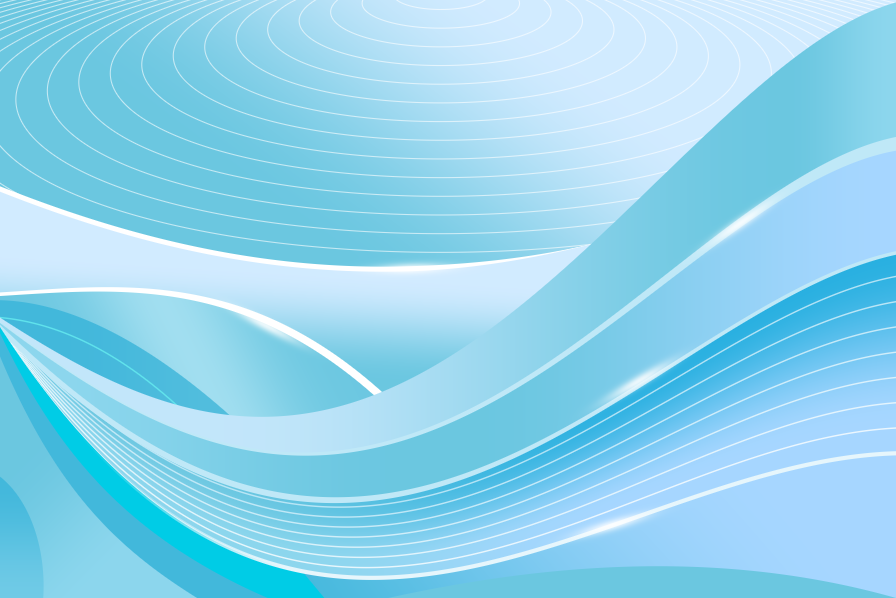
This background is drawn by a WebGL 2 fragment shader. Its source:

```glsl
#version 300 es
precision highp float;
// Flowing blue ribbons under a ringed dish, with pale rims and soft glints.
// Each edge is a quartic through five evenly spaced heights; layers are
// painted back to front and smoothed by the gradient of their distance.
uniform vec2 u_resolution;
out vec4 outColor;

const float ASPECT = 1.5;
const vec3 TEAL = vec3(0.42, 0.78, 0.88);
const vec3 SKY = vec3(0.55, 0.84, 0.93);
const vec3 PALE = vec3(0.82, 0.92, 1.0);
const vec3 PERIWINKLE = vec3(0.65, 0.84, 1.0);
const vec3 DEEP = vec3(0.16, 0.69, 0.88);
const vec3 LEAF = vec3(0.26, 0.72, 0.86);
const vec3 CYAN = vec3(0.0, 0.80, 0.90);
const vec3 RIM = vec3(0.75, 0.91, 0.97);
const vec3 WHITE = vec3(1.0);
const vec2 RING_TOP = vec2(0.738, 1.031);
const vec2 RING_STEP = vec2(0.0527, 0.0166);
const float RING_DRIFT = 0.882;    // downward drift of the rings' centres
const float STRAND_COUNT = 8.0;
const vec2 GLINT_SIZE = vec2(0.062, 0.009);
// Glints: centre and tilt
const vec3 GLINTS[5] = vec3[5](
    vec3(0.690, 0.551, 0.03), vec3(0.445, 0.456, -0.48),
    vec3(1.240, 0.627, 0.60), vec3(1.070, 0.363, 0.53),
    vec3(1.025, 0.122, 0.28));

// Quartic through heights at t = 0, 1/4, 1/2, 3/4, 1 (forward differences)
float curve(float t, float a, float b, float c, float d, float e) {
    t *= 4.0;
    float k2 = t * (t - 1.0) / 2.0;
    float k3 = k2 * (t - 2.0) / 3.0;
    float k4 = k3 * (t - 3.0) / 4.0;
    return a + t * (b - a) + k2 * (c - 2.0 * b + a)
        + k3 * (d - 3.0 * c + 3.0 * b - a)
        + k4 * (e - 4.0 * d + 6.0 * c - 4.0 * b + a);
}

// Length of the gradient of a field, per canvas height
float slope(float field) {
    return max(length(vec2(dFdx(field), dFdy(field))) * u_resolution.y, 1e-4);
}

float fill(float dist) {
    return clamp(0.5 + dist * u_resolution.y, 0.0, 1.0);
}

float below(float field) { return fill(field / slope(field)); }

float stroke(float field, float halfWidth) {
    return fill(halfWidth - abs(field) / slope(field));
}

// Lines wherever the field is a whole number
float contours(float field, float halfWidth) {
    return fill(halfWidth - abs(fract(field + 0.5) - 0.5) / slope(field));
}

float glint(vec2 p, vec3 g) {
    vec2 axis = vec2(cos(g.z), sin(g.z));
    vec2 d = p - g.xy;
    vec2 q = vec2(dot(d, axis), dot(d, vec2(-axis.y, axis.x))) / GLINT_SIZE;
    return exp(-dot(q, q));
}

void main() {
    vec2 uv = gl_FragCoord.xy / u_resolution;
    vec2 p = uv * vec2(ASPECT, 1.0);
    float u = uv.x, y = uv.y;

    // Signed heights of the edges above this point
    float dish = curve(u, 0.684, 0.574, 0.554, 0.629, 0.785) - y;
    float arc = curve(u * 2.0, 0.508, 0.516, 0.490, 0.398, 0.219) - y;
    float leaf = curve(u * 2.0, 0.498, 0.445, 0.314, 0.121, -0.133) - y;
    float vein = curve(u * 2.0, 0.469, 0.404, 0.242, -0.018, -0.375) - y;
    float upper = curve(u, 0.469, 0.307, 0.402, 0.721, 0.996) - y;
    float middle = curve(u, 0.463, 0.260, 0.299, 0.549, 0.771) - y;
    float lower = curve(u, 0.457, 0.201, 0.199, 0.393, 0.580) - y;
    float hem = curve(u, 0.453, 0.088, 0.045, 0.156, 0.242) - y;
    float cyanEdge = curve(u * 3.0, 0.443, 0.238, 0.115, 0.035, -0.020) - y;
    float wedge = curve(u * 3.0, 0.404, 0.180, 0.055, -0.027, -0.094) - y;
    float hill = curve(u, -0.211, -0.074, 0.020, 0.053, 0.0) - y;

    // Hollow behind the ribbons, with the arched leaf
    vec3 col = mix(TEAL, PALE, smoothstep(0.40, 0.575, y + 0.06 * p.x));
    vec3 arched = mix(TEAL, vec3(0.63, 0.87, 0.94),
        exp(-pow((p.x + 0.5 * y - 0.52) / 0.13, 2.0)));
    col = mix(col, arched, below(arc));
    col = mix(col, mix(LEAF, TEAL, 0.4 * smoothstep(0.1, 0.4, p.x)), below(leaf));
    col = mix(col, vec3(0.40, 0.93, 0.94), 0.8 * stroke(vein, 0.0012));
    col = mix(col, WHITE, stroke(arc, mix(0.003, 0.0065, smoothstep(0.0, 0.6, p.x))));

    // Dish with drifting elliptical rings
    vec3 dishColor = mix(TEAL, PALE,
        smoothstep(0.0, 0.50, dot(p, vec2(0.6, 0.8)) - 0.8));
    vec2 r = (p - RING_TOP) / RING_STEP * vec2(1.0, -1.0);
    float squash = 1.0 - RING_DRIFT * RING_DRIFT;
    float ring = (sqrt(r.y * r.y + squash * r.x * r.x) - RING_DRIFT * r.y) / squash;
    dishColor = mix(dishColor, WHITE, 0.6 * contours(ring + 0.5, 0.0009));
    col = mix(col, dishColor, 1.0 - below(dish));
    col = mix(col, WHITE, stroke(dish, 0.0042 * (1.0 - smoothstep(0.68, 1.03, p.x))));

    // Two broad ribbons with pale rims
    vec3 first = mix(vec3(0.76, 0.90, 0.98), TEAL, smoothstep(0.25, 0.88, u));
    first = mix(first, SKY, smoothstep(0.88, 1.0, u));
    vec3 second = mix(SKY, TEAL, smoothstep(0.05, 0.45, u));
    second = mix(second, PERIWINKLE, smoothstep(0.53, 1.0, u));
    col = mix(col, first, below(upper));
    col = mix(col, RIM, below(middle));
    col = mix(col, second, below(middle - mix(0.003, 0.023, u * u)));
    col = mix(col, RIM, below(lower));

    // Stranded ribbon
    float across = (lower - y * 0.0) / max(lower - hem, 0.004);
    vec3 strands = mix(mix(TEAL, DEEP, smoothstep(0.2, 0.75, u)),
        mix(SKY, PERIWINKLE, smoothstep(0.3, 0.7, u)), smoothstep(0.0, 0.85, across));
    strands = mix(strands, mix(RIM, WHITE, across),
        0.85 * contours(across * STRAND_COUNT, 0.0012));
    col = mix(col, strands, below(lower - mix(0.012, 0.006, u)));

    // Floor: cyan sweep, wedge and disc at the left, hill at the right
    vec3 ground = mix(CYAN, LEAF, below(cyanEdge));
    ground = mix(ground, mix(TEAL, SKY, smoothstep(0.0, 0.35, p.x + 0.2 - y)), below(wedge));
    float disc = 1.0 - length((p - vec2(-0.06, 0.02)) / vec2(0.133, 0.205));
    ground = mix(ground, mix(LEAF, SKY, 0.6 * smoothstep(0.2, 0.0, y)), below(disc));
    vec3 plain = mix(LEAF, PERIWINKLE, smoothstep(0.45, 1.35, p.x + 0.7 * (0.1 - hem)));
    plain = mix(plain, TEAL, below(hill));
    ground = mix(ground, plain, below(p.x - 0.504 - 0.83 * (0.047 - y)));
    col = mix(col, ground, below(hem));
    col = mix(col, mix(RIM, WHITE, 0.6), stroke(hem, 0.0035) * smoothstep(0.1, 0.5, p.x));

    // Glints on the rims
    for (int i = 0; i < 5; i++) col = mix(col, WHITE, 0.85 * glint(p, GLINTS[i]));
    outColor = vec4(col, 1.0);
}
```
